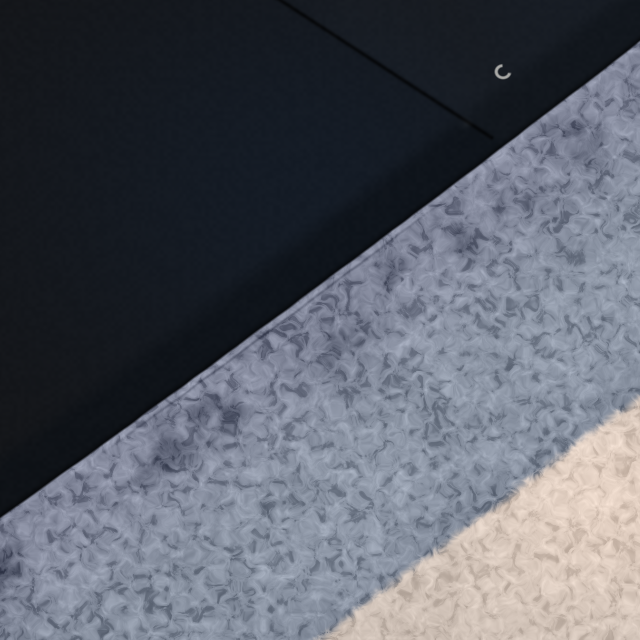
Reproduce this texture procedurally as a WebGL 2 fragment shader.

```glsl
#version 300 es
precision highp float;

uniform vec2 u_resolution;
out vec4 fragColor;

// Palette
const vec3 PANEL_WARM = vec3(0.078, 0.082, 0.092);
const vec3 PANEL_BLUE = vec3(0.080, 0.108, 0.148);
const vec3 PANEL_DEEP = vec3(0.045, 0.063, 0.085);
const vec3 STONE_VIOLET = vec3(0.505, 0.525, 0.600);
const vec3 STONE_BLUE = vec3(0.535, 0.570, 0.630);
const vec3 SUN_GREY = vec3(0.770, 0.725, 0.690);
const vec3 SUN_PEACH = vec3(0.900, 0.825, 0.770);
const vec3 MARK_COLOR = vec3(0.660, 0.660, 0.650);

// Layout, in canvas units
const vec3 PANEL_EDGE = vec3(0.190, 0.715, 0.030); // quadratic in x
const vec2 SUN_EDGE = vec2(-0.375, 0.755);         // line in x
const vec2 SEAM_START = vec2(0.430, 1.005);
const vec2 SEAM_END = vec2(0.768, 0.785);
const vec2 MARK_CENTER = vec2(0.786, 0.888);
const float MARK_RADIUS = 0.0095;
const float SLOPE_SCALE = 0.80;                    // vertical gap to distance

// Grain
const float GRAIN_SCALE = 82.0;
const float GRAIN_WARP = 1.5;
const float GRAIN_CONTRAST = 0.27;
const float SUN_SOFTNESS = 0.009;

float hash(vec2 p) {
    return fract(sin(dot(p, vec2(127.1, 311.7))) * 43758.545);
}

float noise(vec2 p) {
    vec2 i = floor(p), f = fract(p);
    f = f * f * (3.0 - 2.0 * f);
    return mix(mix(hash(i), hash(i + vec2(1, 0)), f.x),
               mix(hash(i + vec2(0, 1)), hash(i + vec2(1, 1)), f.x), f.y);
}

float fbm(vec2 p) {
    float sum = 0.0, amp = 0.5;
    for (int i = 0; i < 4; i++) {
        sum += amp * noise(p);
        p = mat2(1.6, 1.2, -1.2, 1.6) * p + 7.3;
        amp *= 0.5;
    }
    return sum / 0.9375;
}

float segmentDistance(vec2 p, vec2 a, vec2 b) {
    vec2 ab = b - a;
    return length(p - a - ab * clamp(dot(p - a, ab) / dot(ab, ab), 0.0, 1.0));
}

float glow(float d, float width) {
    return exp(-d * d / (width * width));
}

vec3 panel(vec2 p, float depth, float px) {
    float blue = glow(length((p - vec2(0.50, 0.70)) * vec2(0.8, 1.0)), 0.38);
    blue = max(blue, 0.65 * smoothstep(0.45, 0.85, p.x));
    vec3 col = mix(PANEL_WARM, PANEL_BLUE, blue);
    // Shaded strip beside the stone
    float strip = 1.0 - smoothstep(0.055, 0.095, depth);
    col = mix(col, PANEL_DEEP, 0.65 * strip);
    // Seam with a faint lit rim
    float seam = segmentDistance(p, SEAM_START, SEAM_END);
    float above = smoothstep(-0.01, 0.01, p.y - SEAM_START.y + 0.65 * (p.x - SEAM_START.x));
    col += 0.012 * above * smoothstep(0.42, 0.55, p.x);
    col *= 1.0 - 0.65 * glow(seam, 0.0035);
    col += 0.04 * glow(length(p - vec2(0.728, 0.807)), 0.008);
    // Small hooked mark, open at the upper right
    vec2 q = p - MARK_CENTER;
    float ring = abs(length(q * vec2(0.9, 1.0)) - MARK_RADIUS) - 0.0022;
    float gap = smoothstep(0.45, 0.75, dot(normalize(q + 1e-5), normalize(vec2(1.0, 0.9))));
    col = mix(col, MARK_COLOR, (1.0 - smoothstep(-px, px, ring)) * (1.0 - gap));
    return col + 0.012 * (noise(p * 170.0) - 0.5);
}

vec3 ground(vec2 p, float depth, float sunGap) {
    // Warped noise gives ragged flakes
    vec2 g = p * GRAIN_SCALE;
    vec2 warp = vec2(noise(g * 0.8 + 11.0), noise(g * 0.8 + 37.0)) - 0.5;
    float grain = fbm(g + GRAIN_WARP * warp) - 0.5;
    float fine = noise(g * 2.7 + 3.0 * warp) - 0.5;
    float blotch = fbm(p * 9.0 + 4.0) - 0.5;
    float flake = smoothstep(0.08, 0.24, -grain);

    // Shaded stone
    vec3 stone = mix(STONE_VIOLET, STONE_BLUE, smoothstep(0.02, 0.26, depth));
    stone += GRAIN_CONTRAST * grain + 0.045 * fine + 0.10 * blotch;
    stone -= 0.07 * flake;
    float stainBand = glow(depth - 0.065, 0.035);
    stone -= 0.17 * stainBand * smoothstep(0.50, 0.75, fbm(p * 15.0 + 2.0));
    stone -= 0.035 * glow(sunGap, 0.05);
    // Lip and groove beside the panel
    float groove = smoothstep(0.12, 0.30, p.x) * (1.0 - smoothstep(0.55, 0.75, p.x));
    stone += 0.035 * glow(depth - 0.006, 0.004);
    stone -= 0.13 * groove * glow(depth - 0.011, 0.0022);

    // Sunlit stone
    float peach = glow(length((p - vec2(0.97, 0.22)) * vec2(0.8, 1.0)), 0.19);
    vec3 sun = mix(SUN_GREY, SUN_PEACH, 0.25 + 0.75 * peach);
    sun += 0.17 * grain + 0.05 * fine + 0.06 * blotch - 0.05 * flake;

    float lit = smoothstep(-SUN_SOFTNESS, SUN_SOFTNESS, sunGap + 0.016 * grain + 0.010 * blotch);
    return mix(stone, sun, lit);
}

void main() {
    vec2 p = gl_FragCoord.xy / u_resolution;
    float px = 1.0 / min(u_resolution.x, u_resolution.y);
    float edgeY = PANEL_EDGE.x + p.x * (PANEL_EDGE.y + p.x * PANEL_EDGE.z);
    float height = (p.y - edgeY) * SLOPE_SCALE + 0.0015 * (noise(p * 35.0) - 0.5);
    float sunGap = (SUN_EDGE.x + SUN_EDGE.y * p.x - p.y) * SLOPE_SCALE;

    vec3 dark = panel(p, height, px) * (1.0 - 0.55 * glow(height, 0.006));
    vec3 col = mix(ground(p, -height, sunGap), dark, smoothstep(-1.5 * px, 1.5 * px, height));
    fragColor = vec4(clamp(col, 0.0, 1.0), 1.0);
}
```
